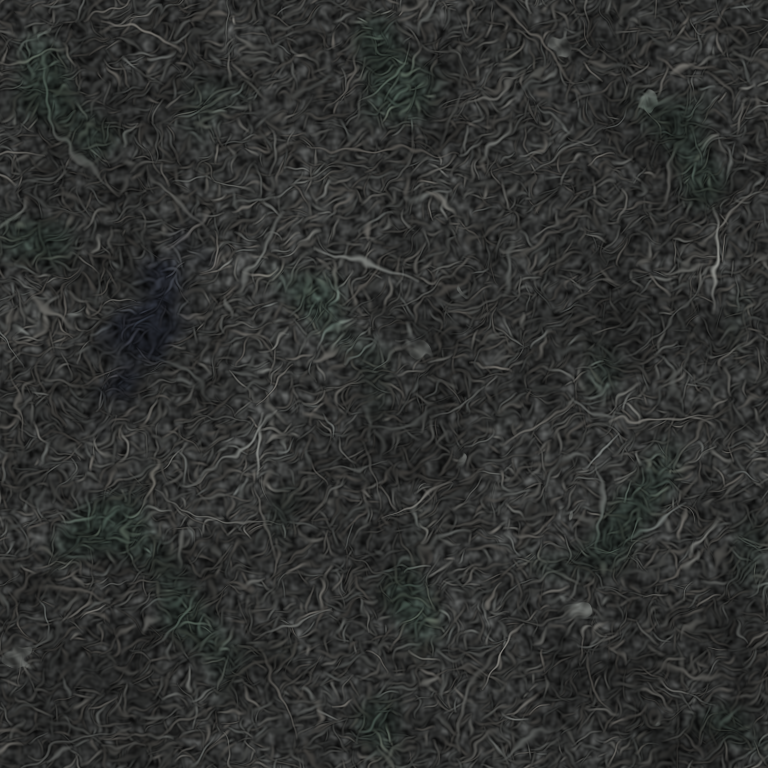
Reproduce this texture procedurally as a three.js fragment shader.

```glsl
#define FINE_LAYERS 7
#define FINE_SCALE 27.0
#define STRAW_WIDTH 0.0023
#define LEAN_BIAS 0.25
#define SHADOW 0.29
#define SOIL_TONE 0.165
#define EXPOSURE 1.2
#define WARM_STRAW vec3(1.03, 1.0, 0.95)
#define COOL_STRAW vec3(0.97, 1.01, 0.99)
#define LEAF_COLOR vec3(0.34, 0.35, 0.34)
#define MOSS_TINT vec3(0.86, 1.0, 0.93)
#define BLUE_TINT vec3(0.62, 0.66, 0.80)

varying vec2 vUv;

const float PI = 3.14159265;

vec3 hash3(vec2 p) {
  vec3 q = vec3(dot(p, vec2(127.1, 311.7)), dot(p, vec2(269.5, 183.3)), dot(p, vec2(419.2, 371.9)));
  return fract(sin(q) * 43758.5);
}

float cornerSlope(vec2 cell, vec2 offset) {
  float angle = 2.0 * PI * hash3(cell + 0.37).x;
  return dot(vec2(cos(angle), sin(angle)), offset);
}

float gradientNoise(vec2 p) {
  vec2 i = floor(p), f = fract(p);
  vec2 u = f * f * f * (f * (f * 6.0 - 15.0) + 10.0);
  vec2 e = vec2(1.0, 0.0);
  float low = mix(cornerSlope(i, f), cornerSlope(i + e, f - e), u.x);
  float high = mix(cornerSlope(i + e.yx, f - e.yx), cornerSlope(i + e.xx, f - e.xx), u.x);
  return mix(low, high, u.y);
}

vec2 noisePair(vec2 p) {
  return vec2(gradientNoise(p), gradientNoise(p + 57.0));
}

mat2 rotation(float angle) {
  float c = cos(angle), s = sin(angle);
  return mat2(c, -s, s, c);
}

// One grid of curved, tapered straws, each with a soft dark gap along its sides
vec3 addStraws(vec3 color, vec2 uv, float scale, float density, float width, vec2 tones, float seed) {
  vec2 p = rotation(seed * 1.7) * uv * scale + seed * 13.7;
  vec2 home = floor(p);
  for (int y = -1; y <= 1; y++) {
    for (int x = -1; x <= 1; x++) {
      vec2 cell = home + vec2(float(x), float(y));
      vec3 a = hash3(cell + seed * 3.1);
      vec3 b = hash3(cell + seed * 5.3 + 71.7);
      vec3 c = hash3(cell + seed * 7.9 + 143.1);
      if (c.x > density) continue;

      float turn = a.z - 0.5;
      float angle = 0.5 + PI * turn - LEAN_BIAS * sin(2.0 * PI * turn);
      vec2 q = rotation(angle - seed * 1.7) * (p - cell - a.xy);
      float halfLength = mix(0.2, 0.7, b.x);
      float along = q.x / halfLength;
      float bend = (b.y - 0.5) * 0.9;
      float across = (q.y - bend * (q.x * q.x - 0.08)) / sqrt(1.0 + 4.0 * bend * bend * q.x * q.x);
      float overrun = max(abs(q.x) - halfLength, 0.0);
      float d = length(vec2(overrun, across)) / scale;

      float w = width * mix(0.65, 1.3, c.y);
      float fade = 1.0 - 0.6 * min(along * along, 1.0);
      float gap = 1.0 - smoothstep(w * 0.5, w * 2.9, d);
      float ridge = 1.0 - smoothstep(0.0, w * 1.5, d);
      float tone = mix(tones.x, tones.y, b.z * b.z);
      vec3 straw = tone * mix(COOL_STRAW, WARM_STRAW, c.z);
      color *= 1.0 - SHADOW * gap * fade;
      color = mix(color, straw, 0.9 * ridge * fade);
    }
  }
  return color;
}

// Sparse crumpled leaf scraps with ragged outlines
vec3 addLeaves(vec3 color, vec2 uv) {
  vec2 p = uv * 9.0;
  vec2 home = floor(p);
  vec2 ragged = noisePair(uv * 55.0) * 0.2;
  float crumple = 0.9 + 0.9 * gradientNoise(uv * 75.0 + 9.0);
  for (int y = -1; y <= 1; y++) {
    for (int x = -1; x <= 1; x++) {
      vec2 cell = home + vec2(float(x), float(y));
      vec3 a = hash3(cell + 211.0);
      vec3 b = hash3(cell + 307.0);
      vec2 q = rotation(PI * a.z) * (p - cell - a.xy + ragged) * vec2(1.0, 1.8);
      float radius = mix(0.05, 0.22, b.y * b.y);
      float mask = 1.0 - smoothstep(radius - 0.04, radius + 0.03, length(q));
      color = mix(color, LEAF_COLOR * crumple, 0.7 * mask * step(b.x, 0.2));
    }
  }
  return color;
}

void main() {
  vec2 uv = vUv;
  vec2 wobble = noisePair(uv * 22.0);
  vec2 bentUv = uv + wobble * 0.012 + noisePair(uv * 50.0 + 5.0) * 0.007;

  // Dark crumbly soil
  float soil = SOIL_TONE + 0.16 * gradientNoise(uv * 72.0 + wobble) + 0.1 * gradientNoise(uv * 135.0);
  vec3 color = vec3(max(soil, 0.05)) * vec3(0.99, 1.01, 1.0);

  // Short litter, from the buried layers up to the surface
  for (int i = 0; i < FINE_LAYERS; i++) {
    float k = float(i);
    vec2 tones = mix(vec2(0.17, 0.28), vec2(0.20, 0.37), k / float(FINE_LAYERS - 1));
    color = addStraws(color, bentUv, FINE_SCALE + 2.5 * mod(k * 3.0, 5.0), 0.85, STRAW_WIDTH, tones, k + 1.0);
  }
  color = addLeaves(color, uv);

  // Longer stems lying on top
  color = addStraws(color, bentUv, 13.0, 0.4, STRAW_WIDTH, vec2(0.24, 0.40), 11.0);
  color = addStraws(color, bentUv, 7.0, 0.5, STRAW_WIDTH, vec2(0.28, 0.44), 14.0);

  // Broad light, mossy areas and a bluish stain
  color *= EXPOSURE * (1.0 + 0.32 * gradientNoise(uv * 4.0 + 3.0) + 0.36 * gradientNoise(uv * 13.0));
  float moss = smoothstep(0.15, 0.5, gradientNoise(rotation(0.6) * uv * 8.0 + 19.0));
  color *= mix(vec3(1.0), MOSS_TINT, moss);
  vec2 stain = rotation(1.1) * (uv - vec2(0.19, 0.58)) / vec2(0.13, 0.045);
  float stainMask = 1.0 - smoothstep(0.2, 1.3, length(stain + 0.8 * wobble));
  color *= mix(vec3(1.0), BLUE_TINT, stainMask);

  gl_FragColor = vec4(color, 1.0);
}
```
